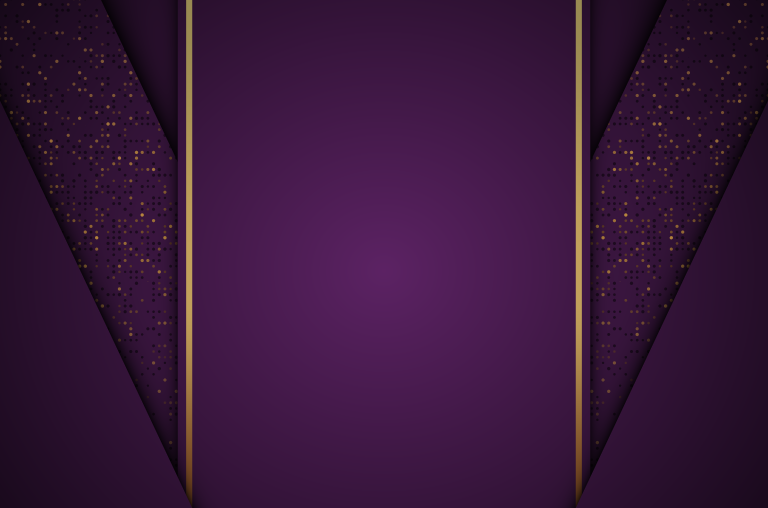
A WebGL 1 fragment shader for this background:

```glsl
precision highp float;
// Purple layered panels with gold edge strips, soft shadows and glittering diagonal bands.
uniform vec2 u_resolution;

float hash(vec2 p) {
  return fract(sin(dot(p, vec2(127.1, 311.7))) * 43758.5453);
}

// Antialiased coverage of the region where the distance is negative
float cover(float d) {
  return clamp(0.5 - d * u_resolution.y, 0.0, 1.0);
}

// Darkening that fades with distance from a raised edge
float shadow(float d, float width, float strength) {
  return 1.0 - strength * exp(-max(d, 0.0) / width);
}

// Dots on a regular grid, kept at random; density peaks mid-band
vec3 glitter(vec3 base, vec2 p) {
  vec2 cell = floor(p / 0.0112);
  vec2 offset = (fract(p / 0.0112) - 0.5) * 0.0112;
  float kind = hash(cell);
  float shine = hash(cell + 41.3);
  float density = 0.12 + 0.88 * exp(-pow((p.y - 0.57) / 0.24, 2.0));
  float dot_ = cover(length(offset) - mix(0.0022, 0.0033, shine));
  vec3 gold = mix(vec3(0.34, 0.20, 0.14), vec3(0.76, 0.56, 0.25), shine * shine);
  float isGold = step(kind, 0.10 + 0.17 * density);
  float isDark = step(0.80 - 0.14 * density, kind);
  base = mix(base, base * 0.5, dot_ * isDark);
  return mix(base, gold, dot_ * isGold * (0.45 + 0.55 * density));
}

void main() {
  // Height is 1; x is mirrored about the centre
  vec2 p = gl_FragCoord.xy / u_resolution.y;
  p.x = abs(p.x - 0.5 * u_resolution.x / u_resolution.y);

  // Radial glow shared by all layers
  float r = length((p - vec2(0.0, 0.467)) * vec2(0.92, 1.0));
  vec3 glow = mix(vec3(0.36, 0.135, 0.39), vec3(0.08, 0.03, 0.09), min(r / 0.9, 1.0));

  // Signed distances to the layer edges
  float panel = p.x - 0.406;
  float bandEdge = (0.557 + (p.y - 1.0) * 0.474 - p.x) * 0.904;
  float wingEdge = (0.383 + (p.y - 0.012) * 0.472 - p.x) * 0.904;

  // Backdrop triangle, shaded by the band and the panel
  vec3 color = glow * shadow(bandEdge, 0.028, 0.85) * shadow(panel, 0.015, 0.6);

  // Glitter band, shaded by the panel and the outer wing
  vec3 band = glitter(glow, p);
  band *= shadow(panel, 0.014, 0.65) * shadow(wingEdge, 0.018, 0.8);
  color = mix(color, band, cover(bandEdge));

  // Central panel with its gold strip
  vec3 gold = mix(vec3(0.46, 0.27, 0.13), vec3(0.76, 0.63, 0.36), smoothstep(0.0, 0.42, p.y));
  gold = mix(gold, vec3(0.60, 0.54, 0.32), smoothstep(0.5, 1.0, p.y));
  vec3 front = mix(glow, gold, cover(abs(p.x - 0.3835) - 0.006));
  front *= shadow(wingEdge, 0.014, 0.75);
  color = mix(color, front, cover(panel));

  // Outer wing on top
  color = mix(color, glow, cover(wingEdge));
  gl_FragColor = vec4(color, 1.0);
}
```
